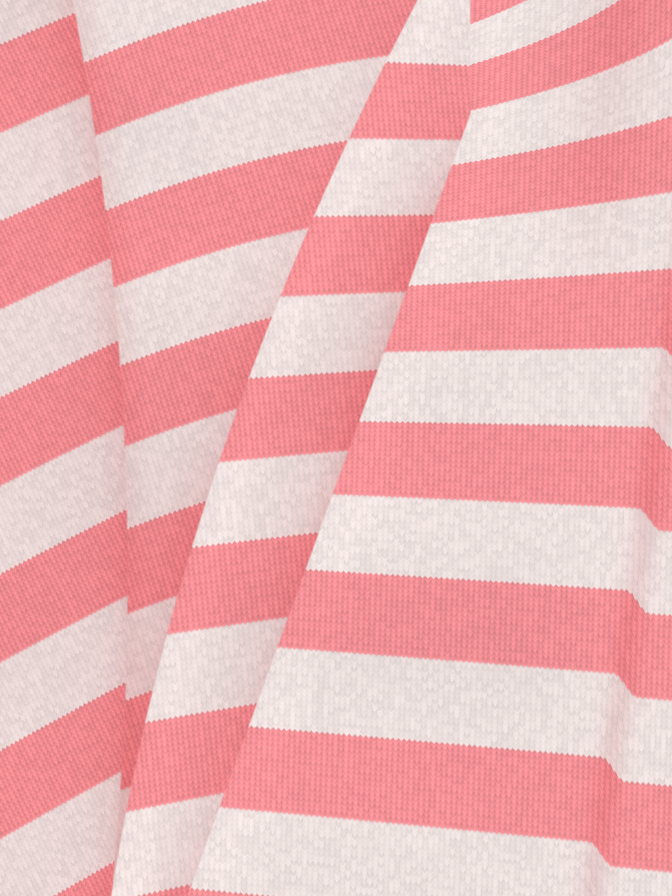
This texture is drawn by a Shadertoy shader. Its source:

```glsl
// Draped jersey knit with pink and off-white stripes, gathered into slanting folds.
#define PINK vec3(0.95, 0.57, 0.59)
#define WHITE vec3(0.925, 0.885, 0.875)
#define SHADOW_TINT vec3(0.90, 0.70, 0.71)
#define PINK_SHARE 0.5
#define WALES 164.0
#define COURSES 32.0
#define ZIGZAG 0.026
#define STITCH_DEPTH 0.045
#define GRAIN 0.06

const float TAU = 6.28318;

float hash(vec2 p) {
    vec3 q = fract(vec3(p.xyx) * 0.1031);
    q += dot(q, q.yzx + 33.33);
    return fract((q.x + q.y) * q.z);
}

float valueNoise(vec2 p) {
    vec2 i = floor(p), f = fract(p);
    f = f * f * (3.0 - 2.0 * f);
    return mix(mix(hash(i), hash(i + vec2(1, 0)), f.x),
               mix(hash(i + vec2(0, 1)), hash(i + vec2(1, 1)), f.x), f.y);
}

// Knitted stripes: phase counts stripe pairs downward, across runs along a row
vec3 knit(float phase, float across) {
    float wale = across * WALES;
    float leg = abs(fract(wale) - 0.5);
    float stitched = phase + (leg - 0.25) * ZIGZAG;

    float fromCentre = abs(fract(stitched - 0.5 * PINK_SHARE + 0.5) - 0.5);
    float soft = 5.0 / iResolution.y + 0.004;
    float pink = 1.0 - smoothstep(-soft, soft, fromCentre - 0.5 * PINK_SHARE);

    float course = phase * COURSES + leg * 1.2;
    float relief = 0.6 * cos(TAU * course) - cos(TAU * wale);
    float grain = hash(floor(vec2(wale, course)) + 200.0) - 0.5;
    float light = 1.0 + STITCH_DEPTH * relief * mix(0.35, 1.0, pink) + GRAIN * grain;
    return mix(WHITE, PINK, pink) * light;
}

vec3 shade(vec3 color, float amount) {
    return color * mix(vec3(1), SHADOW_TINT, clamp(amount, 0.0, 1.0));
}

// Shadow fading away from a fold, on the side it overlaps
float contact(float d, float width) {
    return exp(-max(d, 0.0) / width);
}

float bump(float d, float width) {
    return exp(-d * d / (width * width));
}

void mainImage(out vec4 fragColor, in vec2 fragCoord) {
    // x spans 0..0.75, y runs 0..1 from the top
    float x = fragCoord.x / iResolution.x * 0.75;
    float y = 1.0 - fragCoord.y / iResolution.y;
    float aa = 0.75 / iResolution.y + 0.0008;

    // Signed distance right of each fold line
    float foldA = x - (0.081 + 0.19 * y - 0.147 * y * y);
    float foldB = x - (0.466 - 0.523 * y + 0.181 * y * y);
    float foldC = x - min(0.525, 0.571 - 0.362 * y);
    float foldD = x - (0.805 - 0.145 * y);

    // Far left panel: steep stripes
    float phase1 = (y + (0.42 + 0.16 * y) * x - 0.05) / 0.197;
    vec3 color = knit(phase1, x - 0.5 * y);
    color = shade(color, 0.16 + 0.35 * contact(-foldA, 0.025));

    // Second panel: stripes flatten toward the right
    float dx = x - 0.13;
    float row = y + 0.4 * dx - 0.45 * dx * dx;
    float phase2 = -0.32 + 5.834 * row - 0.431 * row * row;
    vec3 panel = knit(phase2, x - 0.32 * y);
    float depth = smoothstep(0.1, 0.7, y);
    panel = shade(panel, 0.08 + 0.2 * bump(foldA, 0.02)
                       + (0.15 + 0.35 * depth) * contact(-foldB, 0.045));
    color = mix(color, panel, smoothstep(-aa, aa, foldA));

    // Third panel: narrow slanting pleat
    dx = x - (0.506 - 0.338 * y);
    row = y + 0.3 * (y - 0.2) * dx;
    float phase3 = -0.435 + 6.125 * row - 0.675 * row * row;
    panel = knit(phase3, x - 0.1 * y);
    float pleatShadow = smoothstep(0.08, 0.25, y) * (1.0 - 0.4 * smoothstep(0.4, 0.9, y));
    panel = shade(panel, 0.06 + 0.55 * pleatShadow * contact(-foldC, 0.035));
    panel *= 1.0 + 0.035 * bump(foldB - 0.025, 0.025);
    color = mix(color, panel, smoothstep(-aa, aa, foldB));

    // Wide right panel: stripes compress and tilt upward near the top
    dx = x - 0.586;
    row = y - (0.11 - 0.6 * exp(-4.0 * y)) * dx;
    float phase4 = 5.13 * row + 0.74 - 1.25 * exp(-4.2 * row);
    phase4 -= 0.13 * smoothstep(-0.012, 0.02, foldD);
    panel = knit(phase4, x + 0.03 * y);
    float upperFold = bump(x - 0.69 + 0.1 * y, 0.04) * (1.0 - smoothstep(0.1, 0.4, y));
    panel = shade(panel, 0.04 + 0.32 * bump(foldD, 0.016) + 0.15 * upperFold);
    panel *= 1.0 + 0.025 * bump(foldC - 0.03, 0.03);
    color = mix(color, panel, smoothstep(-aa, aa, foldC));

    // Broad uneven light over the cloth
    color *= 0.985 + 0.03 * valueNoise(vec2(x, y) * 7.0);
    fragColor = vec4(clamp(color, 0.0, 1.0), 1.0);
}
```
